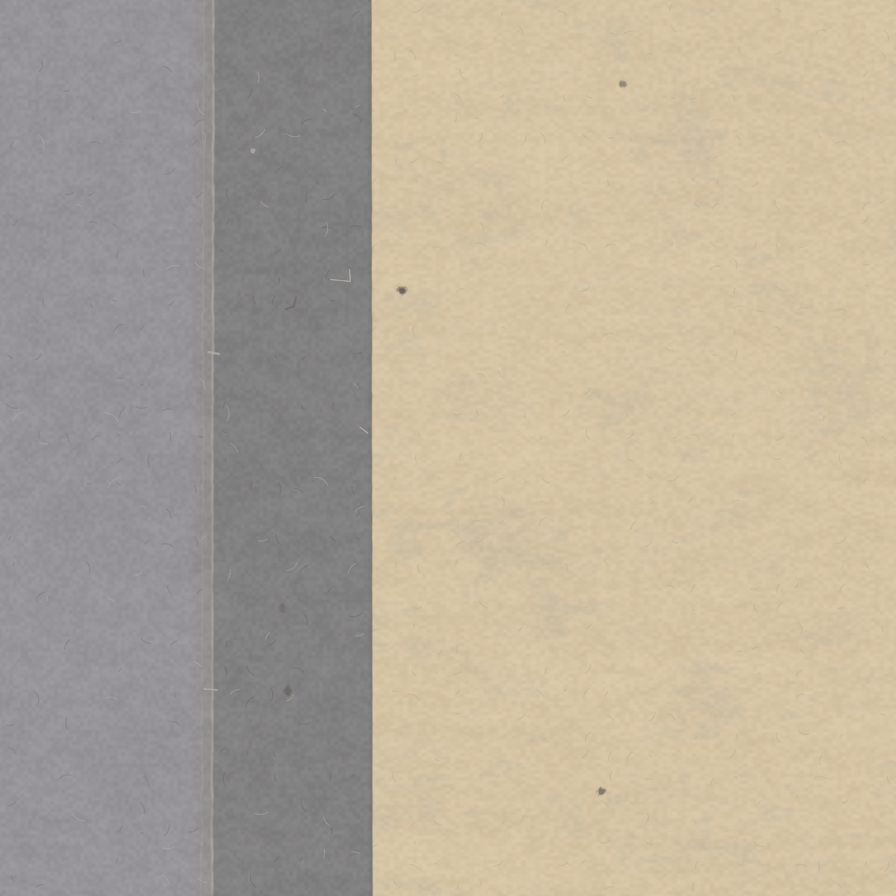
This texture is drawn by a three.js fragment shader. Its source:

```glsl
varying vec2 vUv;

const vec3 PAPER = vec3(0.838, 0.769, 0.645);
const vec3 PAPER_SHADE = vec3(0.765, 0.715, 0.618);
const vec3 LEFT_GREY = vec3(0.588, 0.579, 0.597);
const vec3 MID_GREY = vec3(0.508, 0.503, 0.503);
const vec3 WARM_GREY = vec3(0.565, 0.553, 0.545);
const vec3 PALE_FIBRE = vec3(0.70, 0.69, 0.66);
const vec3 DARK_SPECK = vec3(0.34, 0.32, 0.30);

float hash(vec2 p) {
  vec3 q = fract(vec3(p.xyx) * 0.1031);
  q += dot(q, q.yzx + 33.33);
  return fract((q.x + q.y) * q.z);
}

float noise(vec2 p) {
  vec2 i = floor(p), f = fract(p);
  f = f * f * (3.0 - 2.0 * f);
  return mix(mix(hash(i), hash(i + vec2(1.0, 0.0)), f.x),
             mix(hash(i + vec2(0.0, 1.0)), hash(i + 1.0), f.x), f.y);
}

float fbm(vec2 p) {
  float sum = 0.0, gain = 0.533;
  for (int i = 0; i < 4; i++) {
    sum += gain * noise(p);
    p = mat2(1.6, 1.2, -1.2, 1.6) * p + 17.3;
    gain *= 0.5;
  }
  return sum;
}

float segment(vec2 p, vec2 a, vec2 b) {
  vec2 d = b - a;
  return length(p - a - d * clamp(dot(p - a, d) / dot(d, d), 0.0, 1.0));
}

float stroke(vec2 p, vec2 a, vec2 b, float width) {
  return 1.0 - smoothstep(width * 0.3, width * 1.5, segment(p, a, b));
}

// One randomly turned, slightly bent fibre in some of the grid cells
float fibres(vec2 p, float scale, float density, float width, float seed) {
  vec2 cell = floor(p * scale) + seed;
  vec2 q = fract(p * scale) - 0.5;
  q -= 0.3 * (vec2(hash(cell + 3.1), hash(cell + 7.7)) - 0.5);
  float angle = 6.2832 * hash(cell + 11.9);
  vec2 dir = vec2(cos(angle), sin(angle));
  vec2 r = vec2(dot(q, dir), dot(q, vec2(-dir.y, dir.x)));
  r.y += 1.2 * r.x * r.x;
  float reach = mix(0.04, 0.26, hash(cell + 19.3));
  return step(hash(cell), density) * stroke(r, vec2(-reach, 0.0), vec2(reach, 0.0), width * scale);
}

float speck(vec2 p, vec2 centre, vec2 radius) {
  vec2 q = (p - centre) / radius;
  return 1.0 - smoothstep(0.4, 1.3, length(q) + 0.5 * (noise(p * 400.0) - 0.5));
}

vec3 paper(vec2 p) {
  float cloud = fbm(p * vec2(13.0, 20.0) + 4.0);
  float flock = fbm(p * vec2(42.0, 75.0) + 31.0);
  float laid = noise(p * vec2(5.0, 65.0) + 9.0);
  float mottle = smoothstep(0.48, 0.85, 0.45 * cloud + 0.55 * flock);
  vec3 c = mix(PAPER, PAPER_SHADE, 0.75 * mottle);
  c += 0.012 * (laid - 0.5) + 0.035 * (flock - 0.5);
  c += 0.035 * (noise(p * vec2(190.0, 260.0)) - 0.5);
  return mix(c, PAPER_SHADE * 0.92, 0.3 * fibres(p, 42.0, 0.25, 0.0009, 5.0));
}

vec3 card(vec2 p, vec3 base) {
  vec3 c = base + 0.04 * (fbm(p * vec2(45.0, 60.0)) - 0.5);
  c += 0.035 * (noise(p * 240.0) - 0.5) + 0.015 * (fbm(p * 7.0) - 0.5);
  c = mix(c, base * 0.82, 0.4 * fibres(p, 34.0, 0.3, 0.0009, 41.0));
  return mix(c, PALE_FIBRE, 0.35 * fibres(p, 29.0, 0.16, 0.0008, 83.0));
}

void main() {
  vec2 p = vUv;
  float wobble = 0.0012 * (noise(vec2(p.y * 90.0, 2.0)) - 0.5);
  float fold = 0.2373 + 0.002 * p.y + wobble;
  float paperEdge = 0.4158 - 0.001 * p.y + 0.4 * wobble;

  // Two grey cards, the left one warmer beside its fold
  vec3 left = mix(LEFT_GREY, WARM_GREY, 0.85 * smoothstep(-0.032, -0.004, p.x - fold));
  float inStrip = smoothstep(-0.0013, 0.0013, p.x - fold);
  vec3 c = card(p, mix(left, MID_GREY, inStrip));

  // Frayed pale line on the fold and a faint crease beside it
  float fray = 0.35 + 0.65 * noise(vec2(p.y * 70.0, 8.0));
  float rim = 1.0 - smoothstep(0.0005, 0.0024, abs(p.x - fold + 0.001));
  float crease = 1.0 - smoothstep(0.0004, 0.002, abs(p.x - fold + 0.012 + 3.0 * wobble));
  c = mix(c, PALE_FIBRE, 0.6 * rim * fray + 0.22 * crease * fray);

  // Loose pale fibres
  float pale = stroke(p, vec2(0.233, 0.607), vec2(0.244, 0.605), 0.0015);
  pale = max(pale, stroke(p, vec2(0.228, 0.231), vec2(0.242, 0.230), 0.001));
  pale = max(pale, stroke(p, vec2(0.390, 0.699), vec2(0.391, 0.686), 0.001));
  pale = max(pale, stroke(p, vec2(0.391, 0.686), vec2(0.369, 0.688), 0.0008));
  pale = max(pale, stroke(p, vec2(0.402, 0.523), vec2(0.410, 0.517), 0.001));
  pale = max(pale, speck(p, vec2(0.2826, 0.832), vec2(0.003)));
  c = mix(c, PALE_FIBRE, 0.75 * pale);

  // Paper sheet with a thin shaded border
  float inPaper = smoothstep(-0.0012, 0.0012, p.x - paperEdge);
  c *= 1.0 - 0.06 * smoothstep(-0.006, 0.0, p.x - paperEdge);
  c = mix(c, paper(p), inPaper);

  // Dark specks and a curved dark hair
  float dark = speck(p, vec2(0.449, 0.676), vec2(0.0055, 0.0045));
  dark = max(dark, 0.75 * speck(p, vec2(0.671, 0.117), vec2(0.005, 0.0045)));
  dark = max(dark, 0.6 * speck(p, vec2(0.695, 0.906), vec2(0.0045)));
  dark = max(dark, 0.6 * speck(p, vec2(0.321, 0.229), vec2(0.0045, 0.006)));
  dark = max(dark, 0.4 * speck(p, vec2(0.315, 0.322), vec2(0.004, 0.006)));
  dark = max(dark, 0.4 * stroke(p, vec2(0.319, 0.655), vec2(0.328, 0.658), 0.0014));
  dark = max(dark, 0.4 * stroke(p, vec2(0.328, 0.658), vec2(0.330, 0.668), 0.0014));
  gl_FragColor = vec4(mix(c, DARK_SPECK, 0.85 * dark), 1.0);
}
```
